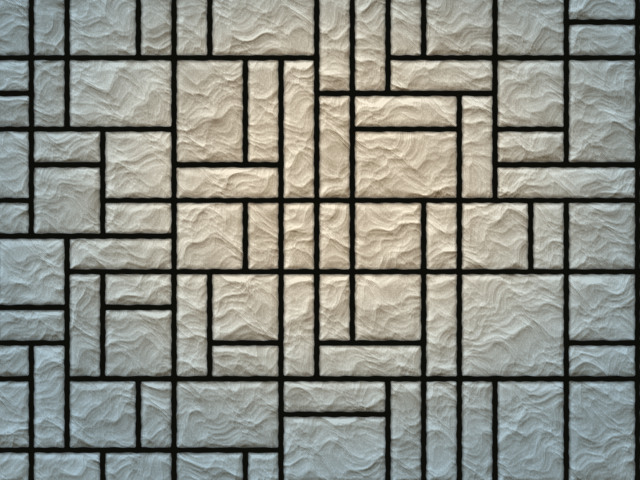
Give the GLSL for this texture, as a WebGL 2 fragment shader.

```glsl
#version 300 es
precision highp float;
// Wall of rock-faced rectangular stones in interlocking sizes with dark joints.

uniform vec2 u_resolution;
out vec4 fragColor;

const float ROWS = 13.46;      // grid units over the canvas height
const float BLOCK = 3.0;       // grid units per interlocking block
const float HALF_JOINT = 0.072;
const vec3 JOINT = vec3(0.05, 0.05, 0.04);
const vec3 OCHRE = vec3(0.43, 0.37, 0.29);
const vec3 CREAM = vec3(0.92, 0.90, 0.85);
const vec3 COOL_TINT = vec3(0.68, 0.79, 0.88);

float hash(vec2 p) {
    vec3 q = fract(p.xyx * vec3(0.1031, 0.1030, 0.0973));
    q += dot(q, q.yzx + 33.33);
    return fract((q.x + q.y) * q.z);
}

// Squared distance to the nearest scattered point: a field of shallow bowls.
float bowls(vec2 p) {
    vec2 cell = floor(p);
    float nearest = 4.0;
    for (int y = -1; y <= 1; y++)
    for (int x = -1; x <= 1; x++) {
        vec2 id = cell + vec2(x, y);
        vec2 offset = id + vec2(hash(id), hash(id + 17.3)) - p;
        nearest = min(nearest, dot(offset, offset));
    }
    return nearest;
}

vec2 wobble(vec2 p) {
    return sin(p.yx * 2.3 + 1.7 * sin(p * 1.9)) + 0.5 * sin(p.yx * 6.1 + p * 3.7);
}

// Wall position: a block corner slid by a whole number of units.
float wallAt(vec2 node, float coord) {
    return BLOCK * coord + floor(3.0 * hash(node + 41.0));
}

// Block bounds (low, high); walls alternate in direction from node to node.
vec4 blockBounds(vec2 id) {
    vec2 a = id, b = id + vec2(1, 0), c = id + 1.0, d = id + vec2(0, 1);
    bool even = mod(id.x + id.y, 2.0) < 0.5;
    return even ? vec4(wallAt(d, d.x), wallAt(a, a.y), wallAt(b, b.x), wallAt(c, c.y))
                : vec4(wallAt(a, a.x), wallAt(b, b.y), wallAt(c, c.x), wallAt(d, d.y));
}

// Cuts a large stone across its longer side and keeps the part holding p.
vec4 splitStone(vec4 s, vec2 p, float chance) {
    vec2 size = s.zw - s.xy;
    vec2 seed = s.xy * 1.7 + s.zw * 3.1 + chance;
    if (size.x * size.y < 4.5 || hash(seed) > chance) return s;
    bool across = size.x + hash(seed + 5.0) > size.y + 0.5;
    float n = across ? size.x : size.y;
    float r = hash(seed + 9.0);
    float cut = n > 4.5 ? 2.0 + floor(2.0 * r) : 1.0 + floor((n - 1.0) * r);
    if (across) {
        cut += s.x;
        if (p.x < cut) s.z = cut; else s.x = cut;
    } else {
        cut += s.y;
        if (p.y < cut) s.w = cut; else s.y = cut;
    }
    return s;
}

vec4 stoneAt(vec2 p) {
    vec4 stone = vec4(0);
    for (int y = -1; y <= 0; y++)
    for (int x = -1; x <= 0; x++) {
        vec4 s = blockBounds(floor(p / BLOCK) + vec2(x, y));
        if (all(greaterThanEqual(p, s.xy)) && all(lessThan(p, s.zw))) stone = s;
    }
    for (int i = 0; i < 3; i++) stone = splitStone(stone, p, 0.95 - 0.25 * float(i));
    return stone;
}

// Depth inside the stone's slightly rounded outline.
float insideDepth(vec2 p, vec4 s) {
    const float radius = 0.05;
    vec2 q = abs(p - 0.5 * (s.xy + s.zw)) - 0.5 * (s.zw - s.xy) + HALF_JOINT + radius;
    return radius - length(max(q, 0.0)) - min(max(q.x, q.y), 0.0);
}

// Chipped face: three sizes of bowl plus a broken chamfer at the rim.
float faceHeight(vec2 p, vec4 stone, float seed) {
    vec2 q = p + 19.0 * seed + 0.16 * wobble(p + 7.0 * seed);
    float chips = 0.42 * bowls(q * vec2(1.3, 1.8)) + 0.18 * bowls(q * vec2(3.1, 4.0) + 8.0)
                + 0.045 * bowls(q * 10.0);
    float rim = 0.23 + 0.06 * wobble(q * 1.7).x;
    return chips + 0.2 * smoothstep(0.0, rim, insideDepth(p, stone));
}

void main() {
    vec2 uv = gl_FragCoord.xy / u_resolution;
    vec2 p = gl_FragCoord.xy / u_resolution.y * ROWS - vec2(0.88, 0.84);
    vec4 stone = stoneAt(p);
    float seed = hash(stone.xy + stone.zw * 2.3);

    // Relief lit from above
    vec2 toLight = 0.06 * normalize(vec2(-0.35, 1.0));
    float slope = (faceHeight(p, stone, seed) - faceHeight(p + toLight, stone, seed)) / 0.06;
    float grain = bowls(p * 17.0 + seed) - 0.25;
    float tone = 0.71 + 0.2 * slope + 0.14 * grain + 0.12 * (seed - 0.5);
    vec3 color = mix(OCHRE, CREAM, clamp(tone, -0.2, 1.1));

    // Warm centre, cool dim borders
    float cool = smoothstep(0.1, 0.62, length((uv - vec2(0.52, 0.62)) * vec2(1.0, 0.88)));
    color *= mix(vec3(1.03, 1.0, 0.95), COOL_TINT, cool);

    // Joints with a soft contact shadow
    float depth = insideDepth(p, stone) + 0.008 * wobble(p * 4.0).x;
    float pixel = ROWS / u_resolution.y;
    color *= mix(0.72, 1.0, smoothstep(0.0, 0.09, depth));
    color = mix(JOINT, color, smoothstep(-pixel, pixel, depth));
    fragColor = vec4(color, 1.0);
}
```
